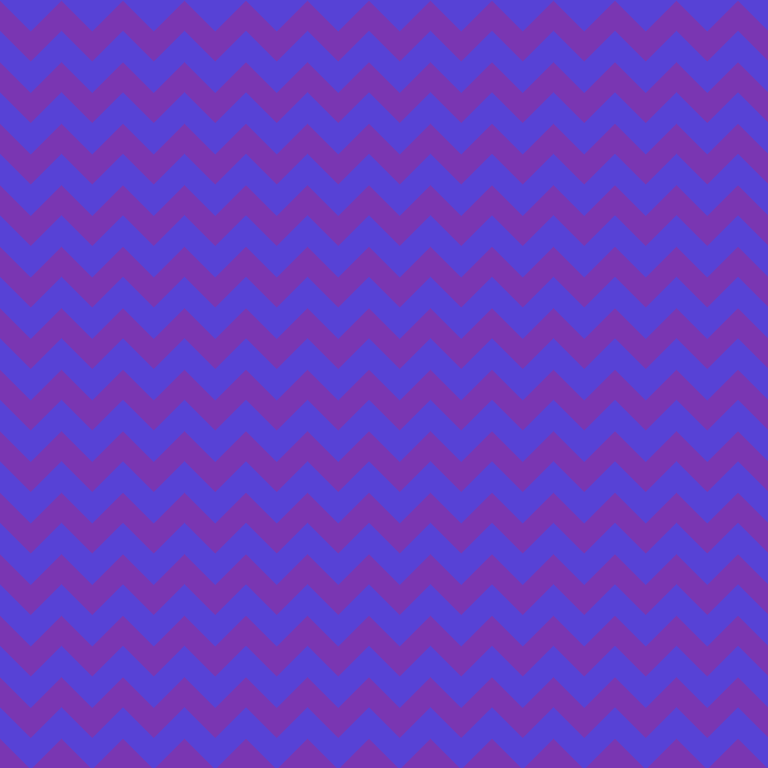
Give the GLSL for this pattern, as a Shadertoy shader.

```glsl
const vec3 BLUE = vec3(0.34, 0.26, 0.84);
const vec3 PURPLE = vec3(0.48, 0.21, 0.70);

const float PERIOD = 41.0 / 512.0;       // repeat size, across and down
const float BAND_SHARE = 20.0 / 41.0;    // purple part of each repeat
const float BAND_START = 0.5 / 41.0;     // offset from the top edge

// Triangle wave: 0 at whole numbers, 0.5 halfway between
float zigzag(float x) {
    return abs(x - floor(x + 0.5));
}

// Signed distance along t to a repeating band [0, width], positive inside
float bandDistance(float t, float width) {
    float fromCentre = zigzag(t - 0.5 * width);
    return 0.5 * width - fromCentre;
}

// Coverage of an edge, softened over one pixel
float coverage(float dist, float pixel) {
    return clamp(dist / pixel + 0.5, 0.0, 1.0);
}

void mainImage(out vec4 fragColor, in vec2 fragCoord) {
    // Rows are measured downwards from the top edge
    vec2 uv = fragCoord / iResolution.y;
    vec2 cell = vec2(uv.x, 1.0 - uv.y) / PERIOD;
    float pixel = 1.0 / (iResolution.y * PERIOD);

    // Bend straight stripes into chevrons with 45 degree sides
    float row = cell.y - zigzag(cell.x) - BAND_START;
    float band = coverage(bandDistance(row, BAND_SHARE), pixel);

    fragColor = vec4(mix(BLUE, PURPLE, band), 1.0);
}
```
